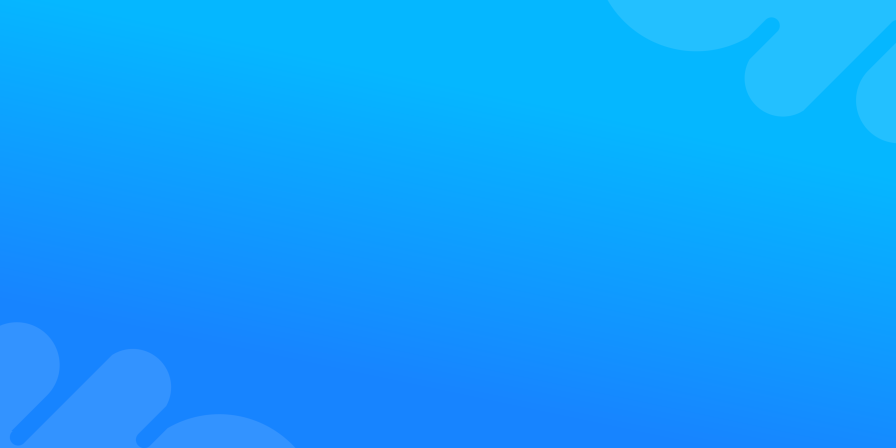
Write a Shadertoy shader that draws this background.

```glsl
// Blue to cyan slanted gradient with pale liquid lobes in two opposite corners.
#define DEEP_BLUE vec3(0.092, 0.517, 1.0)
#define BRIGHT_CYAN vec3(0.020, 0.718, 1.0)
#define GRADIENT_SLANT 0.21
#define GRADIENT_START 0.328
#define GRADIENT_SPAN 0.698
#define LOBE_OPACITY 0.12
#define GAP_RADIUS 0.0185
#define WEB_HALF_WIDTH 0.1
#define COPY_SHIFT vec2(-0.044, 0.039)

// Round-ended bar running from its tip back towards the corner.
float lobe(vec2 p, vec2 tip, float radius) {
    vec2 q = p - tip;
    return length(vec2(max(q.x, 0.0), q.y)) - radius;
}

// Fills the space behind a gap, then carves the gap with a round inner end.
float joinWithGap(float shape, vec2 p, vec2 gapEnd) {
    vec2 q = p - gapEnd;
    float web = max(q.x, abs(q.y) - WEB_HALF_WIDTH);
    float gap = length(vec2(min(q.x, 0.0), q.y)) - GAP_RADIUS;
    return max(min(shape, web), -gap);
}

// Signed distance to the lobes; input is measured inward from the corner.
float cornerLobes(vec2 inward) {
    // x runs along the lobes, y across them
    vec2 p = vec2(inward.x + inward.y, inward.x - inward.y) * sqrt(0.5);
    float d = lobe(p, vec2(0.234, 0.396), 0.229);
    d = min(d, lobe(p, vec2(0.302, 0.055), 0.0855));
    d = min(d, lobe(p, vec2(0.154, -0.163), 0.0955));
    d = min(d, lobe(p, vec2(0.253, -0.450), 0.095));
    d = joinWithGap(d, p, vec2(0.237, 0.156));
    return joinWithGap(d, p, vec2(0.042, -0.047));
}

void mainImage(out vec4 fragColor, in vec2 fragCoord) {
    vec2 p = fragCoord / iResolution.y;
    vec2 topRight = vec2(iResolution.x / iResolution.y, 1.0);
    float pixel = 1.0 / iResolution.y;

    // Slanted background
    float rise = p.y + GRADIENT_SLANT * p.x;
    float blend = clamp((rise - GRADIENT_START) / GRADIENT_SPAN, 0.0, 1.0);
    vec3 color = mix(DEEP_BLUE, BRIGHT_CYAN, blend);

    // Translucent lobes, with a half-turned copy at the lower left
    float d = min(cornerLobes(topRight - p), cornerLobes(p + COPY_SHIFT));
    float coverage = 1.0 - smoothstep(-0.7 * pixel, 0.7 * pixel, d);
    color = mix(color, vec3(1.0), LOBE_OPACITY * coverage);

    fragColor = vec4(color, 1.0);
}
```
